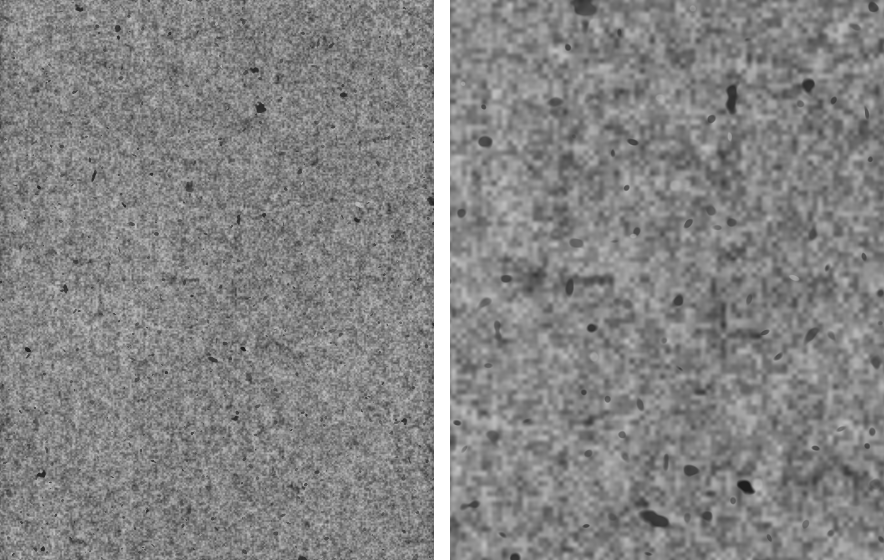
Left, the full canvas; right, a detail of the centre.
Write a Shadertoy shader that draws this texture.

```glsl
// Grey recycled paper: fine pulp grain with faint upright wire marks,
// built from octaves of value noise. Ragged dark flecks and a few pale
// ones are scattered over jittered grids; the sheet darkens at its sides.

float hash(vec2 p) {
    vec3 q = fract(p.xyx * vec3(0.1031, 0.1030, 0.0973));
    q += dot(q, q.yzx + 33.33);
    return fract((q.x + q.y) * q.z);
}

// Value noise centred on zero
float noise(vec2 p) {
    vec2 cell = floor(p), f = fract(p);
    f = f * f * (3.0 - 2.0 * f);
    float low = mix(hash(cell), hash(cell + vec2(1, 0)), f.x);
    float high = mix(hash(cell + vec2(0, 1)), hash(cell + vec2(1, 1)), f.x);
    return mix(low, high, f.y) - 0.5;
}

// Coverage of ragged, randomly turned flecks, one at most per grid cell
float flecks(vec2 p, float cells, float density, float radius, float seed) {
    vec2 home = floor(p * cells);
    float ragged = 1.1 * noise(p * 230.0 + seed) + 0.7 * noise(p * 110.0 - seed);
    float cover = 0.0;
    for (int y = -1; y <= 1; y++) {
        for (int x = -1; x <= 1; x++) {
            vec2 cell = home + vec2(x, y);
            vec2 key = cell + seed;
            if (hash(key + 11.3) > density) continue;
            vec2 d = p - (cell + vec2(hash(key + 23.1), hash(key + 37.7))) / cells;
            float angle = 6.283 * hash(key + 51.9);
            float c = cos(angle), s = sin(angle);
            d = mat2(c, -s, s, c) * d;
            float stretch = mix(1.0, 2.0, pow(hash(key + 67.3), 2.0));
            float size = radius * mix(0.55, 1.3, pow(hash(key + 83.5), 2.0));
            float dist = length(d * vec2(1.0 / stretch, sqrt(stretch))) / size;
            float strength = mix(0.45, 1.0, hash(key + 97.1));
            cover = max(cover, strength * (1.0 - smoothstep(0.55, 1.35, dist + ragged)));
        }
    }
    return cover;
}

void mainImage(out vec4 fragColor, in vec2 fragCoord) {
    vec2 p = fragCoord / iResolution.y;
    float side = fragCoord.x / iResolution.x;

    // Pulp grain, from single fibres up to broad clouds
    float grey = 0.53;
    grey += 0.235 * noise(p * 330.0);
    grey += 0.175 * noise(p * 190.0 + 17.0);
    grey += 0.10 * noise(p * 90.0 + 41.0);
    grey += 0.05 * noise(p * 36.0 + 73.0);
    grey += 0.05 * noise(p * 5.0 + 5.0);

    // Broken wire marks, mostly upright
    grey += 0.05 * noise(p * vec2(230.0, 26.0) + 9.0);
    grey += 0.025 * noise(p * vec2(24.0, 240.0) + 29.0);
    grey += 0.012 * sin(p.x * 730.0) * (0.5 + noise(p * 9.0));

    // Dim clumps of darker fibre
    float clump = noise(p * 62.0 + 3.0) + 0.6 * noise(p * 150.0 + 61.0);
    grey -= 0.13 * smoothstep(0.28, 0.62, clump);

    // Dark flecks from dust to crumbs, then sparse pale ones
    grey = mix(grey, 0.20, 0.85 * flecks(p, 52.0, 0.30, 0.0026, 7.0));
    grey = mix(grey, 0.13, flecks(p, 15.0, 0.28, 0.0048, 131.0));
    grey = mix(grey, 0.11, flecks(p, 5.0, 0.30, 0.0075, 211.0));
    grey = mix(grey, 0.80, 0.7 * flecks(p, 26.0, 0.09, 0.0026, 307.0));

    // Shaded side edges
    grey -= 0.06 * (1.0 - smoothstep(0.0, 0.03, side));
    grey -= 0.07 * smoothstep(0.975, 1.0, side);

    fragColor = vec4(vec3(clamp(grey, 0.07, 0.9)), 1.0);
}
```
